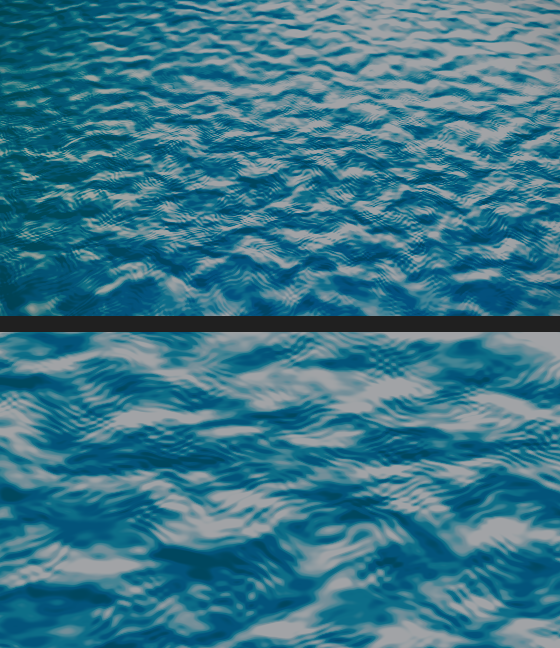
Top: the whole. Bottom: its middle third, enlarged.
Reproduce this texture procedurally as a WebGL 2 fragment shader.

```glsl
#version 300 es
precision highp float;
// Wind-ruffled water seen at a low angle: a noise height field on a receding
// plane is shaded by its slope toward the viewer, with fine capillary ripples
// inside a band of sharp focus and a pale sky sheen toward the upper right.

uniform vec2 u_resolution;
out vec4 fragColor;

float hash(vec2 p) {
  return fract(sin(dot(p, vec2(127.1, 311.7))) * 43758.5453);
}

float cornerSlope(vec2 cell, vec2 offset) {
  float angle = 6.2832 * hash(cell);
  return dot(vec2(cos(angle), sin(angle)), offset);
}

// Gradient noise, roughly -0.6 to 0.6
float noise(vec2 p) {
  vec2 i = floor(p), f = p - i;
  vec2 u = f * f * f * (f * (f * 6.0 - 15.0) + 10.0);
  vec2 e = vec2(1.0, 0.0);
  float low = mix(cornerSlope(i, f), cornerSlope(i + e, f - e), u.x);
  float high = mix(cornerSlope(i + e.yx, f - e.yx), cornerSlope(i + 1.0, f - 1.0), u.x);
  return mix(low, high, u.y);
}

mat2 rotation(float a) {
  return mat2(cos(a), sin(a), -sin(a), cos(a));
}

// Swell plus a smaller crossing chop; the shift sharpens the crests
float waveHeight(vec2 w, float chop) {
  w.y -= 0.45 * noise(w + 7.3);
  float h = noise(rotation(0.25) * w);
  h += 0.30 * noise(rotation(-0.4) * w * 2.1 + 31.7);
  return h + chop * 0.13 * noise(rotation(0.5) * w * vec2(3.8, 4.6) + 53.1);
}

// Short parallel wavelets that gather in patches, in two crossing directions
float capillaryRipples(vec2 w) {
  float sum = 0.0;
  for (int i = 0; i < 2; i++) {
    float k = float(i);
    vec2 direction = mix(vec2(4.2, 5.2), vec2(-3.4, 5.8), k);
    float bend = 1.5 * noise(w * 1.3 + 17.0 * k) + 0.7 * noise(w * 3.1 + 9.0 * k);
    float patchMask = smoothstep(-0.15, 0.3, noise(w * 1.1 + 41.0 + 23.0 * k));
    sum += patchMask * sin(6.2832 * (dot(w, direction) + bend));
  }
  return sum;
}

// Deep teal to pale grey, spaced by the area each tone covers
vec3 waterRamp(float t) {
  vec3 c = mix(vec3(0.00, 0.28, 0.37), vec3(0.01, 0.33, 0.48), smoothstep(0.03, 0.15, t));
  c = mix(c, vec3(0.05, 0.43, 0.53), smoothstep(0.20, 0.43, t));
  c = mix(c, vec3(0.27, 0.52, 0.58), smoothstep(0.46, 0.64, t));
  c = mix(c, vec3(0.45, 0.56, 0.60), smoothstep(0.64, 0.78, t));
  return mix(c, vec3(0.63, 0.64, 0.65), smoothstep(0.78, 0.94, t));
}

void main() {
  vec2 uv = gl_FragCoord.xy / u_resolution;
  float x = (gl_FragCoord.x - 0.5 * u_resolution.x) / u_resolution.y;

  // Receding plane with its horizon far above the frame
  float depth = 1.0 / (1.9 - uv.y);
  vec2 water = 16.0 * depth * vec2(x, 2.3) + vec2(60.0, 20.0);
  water.y += 0.5 * noise(water * 0.4);

  // Focus is sharp below the middle, soft near the top
  float focus = smoothstep(0.88, 0.50, uv.y) * mix(0.5, 1.0, smoothstep(0.0, 0.25, uv.y));

  // Faces tilted to the viewer look dark, backs and crests catch the sky
  float reach = mix(0.17, 0.07, focus);
  vec2 ahead = vec2(0.0, reach);
  float slope = (waveHeight(water - ahead, focus) - waveHeight(water + ahead, focus)) / (2.0 * reach);
  float light = 1.05 * slope + 0.46 * focus * capillaryRipples(water);
  light += 1.1 * focus * noise(water * vec2(2.6, 6.5) + 11.0);

  // Broad sky sheen, with shade along the left and in its upper corner
  float sheen = -1.05 + 0.85 * smoothstep(0.0, 0.35, uv.x) + 0.35 * smoothstep(0.1, 0.5, uv.y);
  sheen += 0.95 * smoothstep(0.2, 0.75, uv.x) * smoothstep(0.4, 0.9, uv.y);
  sheen -= 0.5 * smoothstep(0.75, 1.0, uv.y) * smoothstep(0.5, 0.15, uv.x);
  sheen += 0.5 * noise(water * vec2(0.3, 0.25) + 5.0);

  float tone = 1.0 / (1.0 + exp(-1.6 * (light + sheen)));
  vec3 color = waterRamp(tone);

  // Greener shade at the left, bluer toward the near edge
  color += vec3(0.0, 0.01, -0.035) * smoothstep(0.4, 0.0, uv.x);
  color += vec3(0.0, -0.01, 0.025) * smoothstep(0.5, 0.0, uv.y) * (1.0 - tone);
  color *= 1.0 - 0.15 * smoothstep(0.45, 0.85, length((uv - 0.5) * vec2(1.1, 0.8)));

  fragColor = vec4(clamp(color, 0.0, 1.0), 1.0);
}
```
